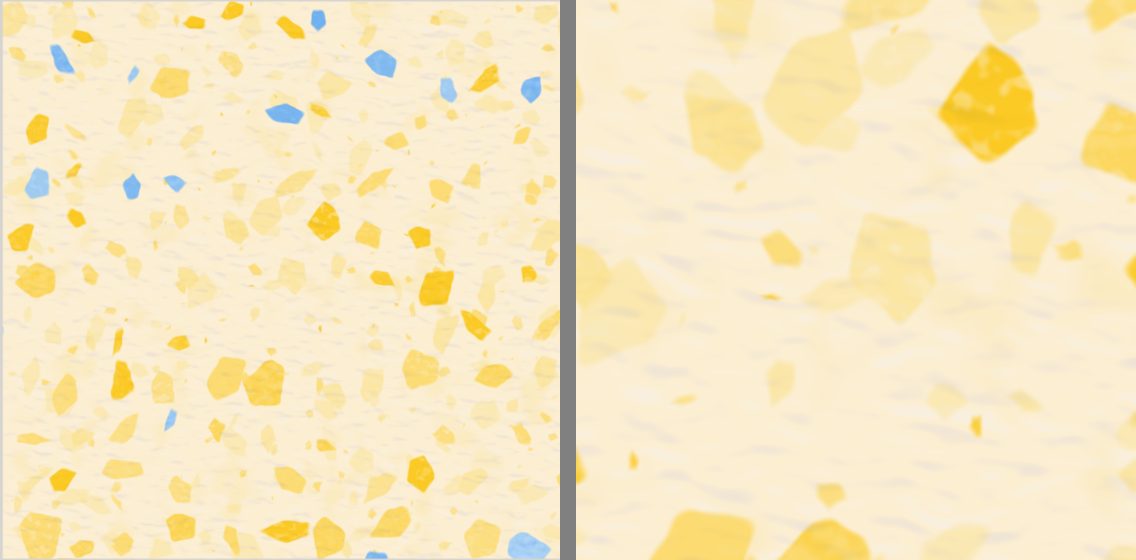
Left: the whole. Right: its middle third, enlarged.
Reproduce this texture procedurally as a Shadertoy shader.

```glsl
const vec3 PAPER = vec3(0.986, 0.934, 0.820);
const vec3 PAPER_WARM = vec3(0.984, 0.914, 0.715);
const vec3 PAPER_SHADOW = vec3(0.935, 0.893, 0.840);
const vec3 PAPER_LIGHT = vec3(0.975, 0.940, 0.880);
const vec3 YELLOW_PALE = vec3(0.984, 0.900, 0.640);
const vec3 YELLOW_MID = vec3(0.988, 0.860, 0.450);
const vec3 YELLOW_DEEP = vec3(0.985, 0.790, 0.140);
const vec3 BLUE_LIGHT = vec3(0.690, 0.835, 0.950);
const vec3 BLUE_DEEP = vec3(0.400, 0.670, 0.930);
const vec3 RIM = vec3(0.840, 0.830, 0.815);
const float RIM_WIDTH = 0.005;
const float BLUE_SHARE = 0.20;
const float EDGE_SOFTNESS = 0.0021;
const float RAGGEDNESS = 0.0030;
const float WRINKLE_STRENGTH = 0.85;
const int SIDES = 5;
const float TAU = 6.2831853;

// Integer hash giving three values in 0..1
vec3 hash3(vec2 cell, float seed) {
    uvec3 v = uvec3(ivec3(vec3(cell, seed))) * 1664525u + 1013904223u;
    v.x += v.y * v.z; v.y += v.z * v.x; v.z += v.x * v.y;
    v ^= v >> 16u;
    v.x += v.y * v.z; v.y += v.z * v.x; v.z += v.x * v.y;
    return vec3(v >> 8u) / 16777216.0;
}

float cornerSlope(vec2 i, vec2 f, vec2 corner) {
    return dot(hash3(i + corner, 7.0).xy * 2.0 - 1.0, f - corner);
}

float gradientNoise(vec2 p) {
    vec2 i = floor(p), f = p - i;
    vec2 u = f * f * f * (f * (f * 6.0 - 15.0) + 10.0);
    float low = mix(cornerSlope(i, f, vec2(0, 0)), cornerSlope(i, f, vec2(1, 0)), u.x);
    float high = mix(cornerSlope(i, f, vec2(0, 1)), cornerSlope(i, f, vec2(1, 1)), u.x);
    return mix(low, high, u.y);
}

float smoothMax(float a, float b, float k) {
    float h = max(k - abs(a - b), 0.0) / k;
    return max(a, b) + h * h * k * 0.25;
}

// Irregular rounded polygon about the origin, of radius near one
float chipDistance(vec2 p, vec2 cell, float seed) {
    float d = -10.0;
    for (int i = 0; i < SIDES; i++) {
        vec3 h = hash3(cell, seed + float(i));
        float angle = TAU * (float(i) + 0.55 * (h.x - 0.5)) / float(SIDES);
        float side = dot(p, vec2(cos(angle), sin(angle))) - mix(0.6, 1.1, h.y);
        d = smoothMax(d, side, 0.25);
    }
    return d;
}

vec3 yellowRamp(float shade) {
    vec3 c = mix(YELLOW_PALE, YELLOW_MID, smoothstep(0.1, 0.5, shade));
    return mix(c, YELLOW_DEEP, smoothstep(0.60, 0.85, shade));
}

// One chip per filled cell of a jittered grid
vec3 addChips(vec3 col, vec2 uv, float cells, float fill, vec2 sizes,
              float blueShare, float paleness, float opacity, float seed) {
    vec2 home = floor(uv * cells);
    float soft = max(EDGE_SOFTNESS, 0.7 / iResolution.y);
    float mottle = gradientNoise(uv * vec2(60.0, 85.0))
                 + 0.5 * gradientNoise(uv * 140.0);
    for (int y = -1; y <= 1; y++)
    for (int x = -1; x <= 1; x++) {
        vec2 cell = home + vec2(x, y);
        vec3 place = hash3(cell, seed);
        if (place.z > fill) continue;
        vec3 form = hash3(cell, seed + 1.0);
        vec3 look = hash3(cell, seed + 2.0);
        float size = mix(sizes.x, sizes.y, pow(form.x, 1.6));
        float aspect = mix(0.42, 0.90, form.y);
        vec2 p = uv - (cell + mix(vec2(0.2), vec2(0.8), place.xy)) / cells;
        float c = cos(TAU * form.z), s = sin(TAU * form.z);
        p = mat2(c, -s, s, c) * p / (size * vec2(1.0, aspect));
        float d = chipDistance(p, cell, seed + 3.0) * size * aspect;
        float cover = opacity * (1.0 - smoothstep(-soft, soft, d));
        bool blue = look.x < blueShare;
        vec3 tint = blue ? mix(BLUE_LIGHT, BLUE_DEEP, clamp(look.y * 0.9 + 0.4 * mottle, 0.0, 1.0))
                         : yellowRamp(look.y * (1.0 - paleness) + 0.14 * mottle);
        // Worn spots let the paper through
        float wear = (blue ? 0.2 : 0.6) * look.z * look.z;
        cover *= 1.0 - wear * smoothstep(-0.05, 0.4, mottle);
        col = mix(col, tint, cover);
    }
    return col;
}

// Height of the paper wrinkles, stretched sideways
float wrinkles(vec2 uv) {
    vec2 p = uv + vec2(0.0, 0.08 * uv.x + 0.008 * gradientNoise(uv * 18.0));
    return gradientNoise(p * vec2(26.0, 56.0))
         + 0.45 * gradientNoise(p * vec2(56.0, 105.0) + 31.0);
}

void mainImage(out vec4 fragColor, in vec2 fragCoord) {
    vec2 uv = fragCoord / iResolution.xy;

    // Paper with warm clouds
    float cloud = gradientNoise(uv * 11.0) + 0.6 * gradientNoise(uv * 30.0);
    vec3 col = mix(PAPER, PAPER_WARM, 0.6 * smoothstep(0.08, 0.5, cloud));

    // Faint ghosts, specks, then small and large chips
    vec2 ragged = uv + RAGGEDNESS * vec2(gradientNoise(uv * 65.0), gradientNoise(uv * 65.0 + 50.0));
    col = addChips(col, ragged, 13.0, 0.55, vec2(0.012, 0.034), 0.0, 1.0, 0.65, 400.0);
    col = addChips(col, ragged, 32.0, 0.10, vec2(0.002, 0.005), 0.0, 0.1, 0.9, 100.0);
    col = addChips(col, ragged, 17.0, 0.34, vec2(0.007, 0.017), 0.0, 0.40, 0.9, 200.0);
    col = addChips(col, ragged, 11.0, 0.86, vec2(0.020, 0.043), BLUE_SHARE, 0.0, 1.0, 300.0);

    // Relief lit from above: grey folds beside pale crests
    float slope = wrinkles(uv + vec2(0.001, 0.005)) - wrinkles(uv);
    float shadow = smoothstep(0.05, 0.50, slope);
    float crest = smoothstep(0.05, 0.50, -slope);
    col *= mix(vec3(1.0), PAPER_SHADOW / PAPER, shadow * WRINKLE_STRENGTH);
    col *= mix(vec3(1.0), PAPER_LIGHT / PAPER, crest * WRINKLE_STRENGTH);

    // Thin grey rim at left, bottom and top
    float inset = min(uv.x - RIM_WIDTH, min(uv.y, 1.0 - uv.y) - 0.5 * RIM_WIDTH);
    col = mix(RIM, col, smoothstep(-EDGE_SOFTNESS, EDGE_SOFTNESS, inset));

    fragColor = vec4(clamp(col, 0.0, 1.0), 1.0);
}
```
